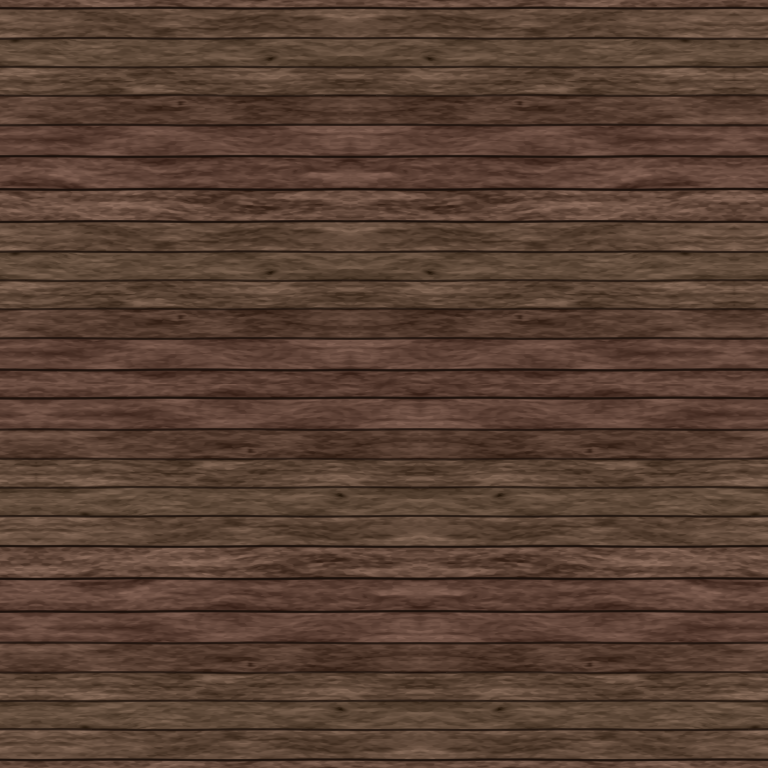
Give the GLSL for this texture, as a Shadertoy shader.

```glsl
// Weathered brown planks stacked down the canvas, parted by thin dark seams.
// Seven boards form a set that repeats upward and is mirrored about both axes;
// the grain is stretched cellular noise, bent by layered sines and by knots.

#define BOARD_PITCH 0.0397            // mean board height
#define SET_SIZE 7.0                  // boards before the set repeats
#define FIRST_SEAM 0.0182             // first seam, measured from mid height
#define MIRROR_AXIS vec2(0.547, 0.456) // mirror axis of lower and upper half
#define SEAM_HALF 0.0011
#define GRAIN_CONTRAST 1.05
#define BASE_TONE 0.70
#define SEAM_COLOR vec3(0.10, 0.06, 0.04)
#define DARK_WOOD vec3(0.17, 0.10, 0.06)
#define LIGHT_WOOD vec3(0.47, 0.36, 0.30)

const float TAU = 6.2831853;
const float BOARD_TONE[7] = float[7](-0.02, -0.08, 0.06, -0.03, 0.03, 0.11, -0.01);

vec3 hash3(vec2 p) {
    vec3 h = vec3(dot(p, vec2(127.1, 311.7)), dot(p, vec2(269.5, 183.3)), dot(p, vec2(419.2, 371.9)));
    return fract(sin(h) * 43758.545);
}

// Cellular noise: random cell shades blended by distance to each cell's point.
float cellNoise(vec2 p) {
    vec2 cell = floor(p), f = p - cell;
    float sum = 0.0, total = 0.0;
    for (int j = -1; j <= 1; j++)
    for (int i = -1; i <= 1; i++) {
        vec2 o = vec2(i, j);
        vec3 h = hash3(cell + o);
        vec2 r = o + h.xy - f;
        float w = exp(-6.0 * dot(r, r));
        sum += w * h.z;
        total += w;
    }
    return sum / total;
}

// Three layers of fibres, from long streaks to short flecks.
float woodGrain(vec2 p) {
    return 0.42 * cellNoise(p * vec2(13.0, 130.0))
         + 0.33 * cellNoise(p * vec2(38.0, 260.0) + 31.0)
         + 0.25 * cellNoise(p * vec2(110.0, 420.0) + 77.0);
}

// Board coordinate: whole numbers lie on seams, spaced a little unevenly.
float boardCoord(float height) {
    float s = height / BOARD_PITCH;
    return s + 0.05 - 0.085 * cos(TAU * (s - 1.0) / SET_SIZE);
}

// Offset to a knot in canvas units, with the board coordinate wrapped.
vec2 knotOffset(float u, float k, vec2 knot) {
    float dk = mod(k - knot.y + 0.5 * SET_SIZE, SET_SIZE) - 0.5 * SET_SIZE;
    return vec2(u - knot.x, dk * BOARD_PITCH);
}

void mainImage(out vec4 fragColor, in vec2 fragCoord) {
    vec2 uv = fragCoord / iResolution.xy;
    float px = 1.0 / iResolution.y;

    // Fold the canvas about its mirror axes
    float axis = uv.y < 0.5 ? MIRROR_AXIS.x : MIRROR_AXIS.y;
    float u = abs(fract(uv.x - axis + 0.5) - 0.5);
    float k = boardCoord(abs(uv.y - 0.5) - FIRST_SEAM);
    k += 0.012 * sin(u * 23.0 + floor(k + 0.5) * 2.0);
    float row = mod(floor(k), SET_SIZE);
    float v = fract(k);
    float boardTone = BOARD_TONE[int(row)];

    // Knots: a few wide dark ones and a few pinholes, each bending the grain
    float knots = 0.0, bend = 0.0;
    for (int i = 0; i < 5; i++) {
        bool wide = i < 2;
        float n = float(wide ? i : i - 2);
        vec2 knot = wide ? vec2(0.104, 3.29) + n * vec2(0.332, 0.64)
                         : vec2(0.072, 6.55) + n * vec2(0.149, 2.15);
        vec2 d = knotOffset(u, k, knot);
        d.y += 0.25 * d.x * sin(n * 2.0 + 1.0);
        vec2 q = d / (wide ? vec2(0.0080, 0.0027) : vec2(0.0035, 0.0022));
        knots += (wide ? 1.0 : 0.55) * exp(-dot(q, q));
        bend += sign(d.y) * 0.004 * exp(-dot(d, d) / 0.00025) * smoothstep(0.0, 0.003, abs(d.y));
    }

    // Grain runs along each board and drifts on slow sines
    vec2 p = vec2(u, v * BOARD_PITCH - bend);
    p.y += 0.0016 * sin(u * 24.0 + row * 2.3) + 0.0008 * sin(u * 61.0 + row * 4.1);
    p += row * vec2(3.7, 1.3);
    float grain = woodGrain(p) - 0.5;
    float blotch = cellNoise(p * vec2(9.0, 45.0) + 12.0) - 0.5;

    float tone = BASE_TONE + boardTone + 0.28 * blotch;
    tone += GRAIN_CONTRAST * grain * (1.0 + 4.0 * max(boardTone, 0.0));
    tone += row == 4.0 ? 0.10 * smoothstep(0.25, 0.42, u) : 0.0;

    // Stain at the mirror axis, knots and shaded board edges
    vec2 stain = knotOffset(u, k, vec2(0.0, 2.08)) / vec2(0.06, 0.005);
    tone -= 0.32 * exp(-dot(stain, stain)) + 0.60 * min(knots, 1.0);
    float edge = min(v, 1.0 - v) * BOARD_PITCH;
    tone -= 0.16 * exp(-edge / 0.0028);

    vec3 color = mix(DARK_WOOD, LIGHT_WOOD, clamp(tone, -0.2, 1.25));
    color += vec3(0.007, -0.007, 0.002) * cos(TAU * (row + 0.5) / SET_SIZE);

    // Dark seams of uneven depth
    float seam = 1.0 - smoothstep(SEAM_HALF - 0.5 * px, SEAM_HALF + max(px, 0.0012), edge);
    float depth = 0.82 + 0.16 * cos(TAU * (floor(k + 0.5) + 1.0) / SET_SIZE);
    color = mix(color, SEAM_COLOR, seam * depth);

    fragColor = vec4(clamp(color, 0.0, 1.0), 1.0);
}
```
